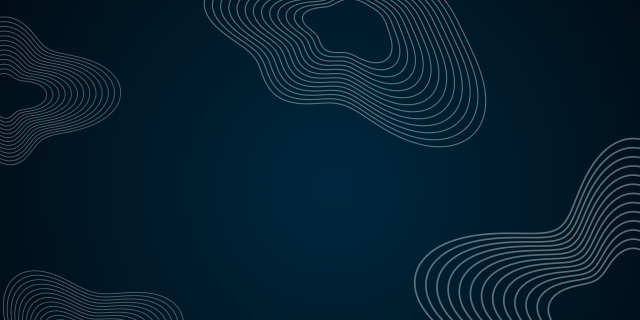
Reproduce this background procedurally as a Shadertoy shader.

```glsl
// Nested wavy contour lines in the corners of a dark blue radial gradient.

// Lengths are in canvas heights, angles in degrees.
const vec3 GLOW_COLOR = vec3(0.0, 0.157, 0.245);
const vec3 EDGE_COLOR = vec3(0.0, 0.048, 0.085);
const vec2 GLOW_CENTER = vec2(1.04, 0.414);
const float GLOW_RADIUS = 1.2;
const vec3 LINE_COLOR = vec3(1.0);
const float LINE_OPACITY = 0.37;
const float LINE_GAPS = 12.0;
const float THIN = 0.0027;
const float MEDIUM = 0.0034;
const float THICK = 0.0052;

// A lobe holds: direction, angular width, outer bulge, inner bulge.
const vec4 NO_LOBE = vec4(0.0, 1.0, 0.0, 0.0);
const mat4 LEFT_LOBES = mat4(
    vec4(2.0, 30.0, 0.203, 0.076),
    vec4(90.0, 35.0, 0.086, 0.013),
    vec4(-83.0, 25.0, 0.055, 0.013),
    NO_LOBE);
const mat4 TOP_LOBES = mat4(
    vec4(-41.0, 32.5, 0.289, 0.076),
    vec4(10.0, 27.0, 0.068, 0.020),
    vec4(-140.0, 29.0, 0.096, 0.029),
    vec4(170.0, 21.0, 0.232, 0.068));
const mat4 RIGHT_LOBES = mat4(
    vec4(167.0, 26.0, 0.396, 0.112),
    vec4(90.0, 27.0, 0.281, 0.081),
    NO_LOBE, NO_LOBE);
const mat4 BOTTOM_LOBES = mat4(
    vec4(128.0, 30.0, 0.125, 0.042),
    vec4(24.0, 30.0, 0.151, 0.052),
    NO_LOBE, NO_LOBE);

// Coverage of evenly spaced rings between a lobed outer and inner outline.
// baseRadii is (outer, inner).
float contourLines(vec2 p, vec2 baseRadii, mat4 lobes, float lineWidth) {
    float angle = degrees(atan(p.y, p.x));
    vec2 radii = baseRadii;
    for (int i = 0; i < 4; i++) {
        vec4 lobe = lobes[i];
        float turn = mod(angle - lobe.x + 180.0, 360.0) - 180.0;
        float offset = turn / lobe.y;
        radii += lobe.zw * exp(-offset * offset);
    }
    float level = LINE_GAPS * (length(p) - radii.y) / (radii.x - radii.y);

    // Turn the level difference into a distance on the canvas.
    float pixel = 1.0 / iResolution.y;
    float slope = length(vec2(dFdx(level), dFdy(level))) / pixel;
    float nearest = clamp(floor(level + 0.5), 0.0, LINE_GAPS);
    float dist = abs(level - nearest) / max(slope, 0.001);
    return clamp((0.5 * lineWidth - dist) / pixel + 0.5, 0.0, 1.0)
         * min(1.0, lineWidth / pixel);
}

void mainImage(out vec4 fragColor, in vec2 fragCoord) {
    vec2 uv = fragCoord / iResolution.y;

    // Background glow
    float fade = clamp(distance(uv, GLOW_CENTER) / GLOW_RADIUS, 0.0, 1.0);
    vec3 color = mix(GLOW_COLOR, EDGE_COLOR, fade);

    // Contour groups
    float lines = contourLines(uv - vec2(0.013, 0.70), vec2(0.161, 0.057), LEFT_LOBES, THIN);
    lines = max(lines, contourLines(uv - vec2(1.094, 0.922), vec2(0.224, 0.081), TOP_LOBES, MEDIUM));
    lines = max(lines, contourLines(uv - vec2(1.979, -0.016), vec2(0.302, 0.159), RIGHT_LOBES, THICK));
    lines = max(lines, contourLines(uv - vec2(0.247, -0.12), vec2(0.198, 0.083), BOTTOM_LOBES, THIN));

    color = mix(color, LINE_COLOR, LINE_OPACITY * lines);
    fragColor = vec4(color, 1.0);
}
```
